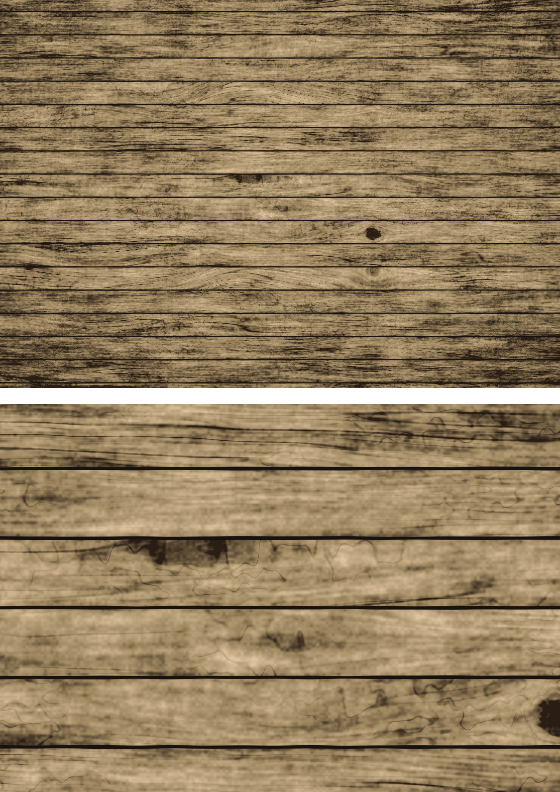
Top: the whole. Bottom: its middle third, enlarged.
This texture is drawn by a Shadertoy shader. Its source:

```glsl
// Weathered horizontal planks parted by thin dark seams, darker towards the corners.
// Each plank stretches noise along a grain coordinate that bends around knots and
// arches; ridged noise adds hairline grain, long cracks and short cross checks.

const float ROWS = 16.72;        // planks over the canvas height
const float FIRST_SEAM = 0.22;   // height of the lowest seam, in planks
const float SEAM_HALF = 0.023;   // half seam width, in planks
const int KNOTS = 4;

const vec3 SEAM_COLOR = vec3(0.09, 0.07, 0.06);
const vec3 DARK_WOOD = vec3(0.21, 0.16, 0.11);
const vec3 MID_WOOD = vec3(0.60, 0.51, 0.36);
const vec3 PALE_WOOD = vec3(0.80, 0.70, 0.55);

float hash(vec2 p) {
    return fract(sin(dot(p, vec2(127.1, 311.7))) * 43758.5453);
}

float noise(vec2 p) {
    vec2 i = floor(p), f = fract(p);
    f = f * f * (3.0 - 2.0 * f);
    return mix(mix(hash(i), hash(i + vec2(1, 0)), f.x),
               mix(hash(i + vec2(0, 1)), hash(i + vec2(1, 1)), f.x), f.y);
}

float fbm(vec2 p) {
    float sum = 0.0, amp = 0.55;
    for (int i = 0; i < 3; i++) {
        sum += amp * noise(p);
        p = p * 2.03 + 17.3;
        amp *= 0.5;
    }
    return sum;
}

// Thin line along the middle level of the noise
float ridge(vec2 p, float width) {
    return 1.0 - smoothstep(0.0, width, abs(noise(p) - 0.5));
}

// Asymmetric hump that lifts the grain on every eighth plank
float arch(float u, float plank) {
    float d = u - 0.42;
    float spread = d < 0.0 ? 0.085 : 0.16;
    return exp(-d * d / (spread * spread)) * step(abs(mod(plank, 8.0) - 4.0), 0.5);
}

// Returns (grain shift, darkness) of the knots on one plank
vec2 knots(vec2 p, float plank, float width) {
    vec2 total = vec2(0.0);
    for (int k = 0; k < KNOTS; k++) {
        float i = float(k);
        float row = floor(4.0 + 2.0 * i + 0.17 * i * i);
        if (row != plank) continue;
        bool isLong = k == 2;
        vec2 center = vec2(width * (isLong ? 0.46 : 0.667), mod(i, 2.0) < 0.5 ? 0.86 : 0.42);
        vec2 d = (p - center) / vec2(isLong ? 4.0 : 1.1, 1.0);
        float r = length(d);
        float strength = exp(-0.65 * abs(i - 1.0));
        float rough = r + 0.3 * (fbm(p * vec2(isLong ? 2.0 : 5.0, 6.0) + row) - 0.5);
        float core = 1.0 - smoothstep(0.1, 0.36, rough);
        float rings = smoothstep(0.2, 1.0, sin(rough * 36.0)) * exp(-r * r * 4.0);
        total.x -= d.y * 0.3 / (r * r + 0.3);
        total.y += strength * (core + 0.35 * rings);
    }
    return total;
}

vec3 woodColor(float tone) {
    vec3 c = mix(DARK_WOOD, MID_WOOD, clamp(tone * 2.0, -0.12, 1.0));
    return mix(c, PALE_WOOD, clamp(tone * 2.0 - 1.0, 0.0, 1.35));
}

void mainImage(out vec4 fragColor, in vec2 fragCoord) {
    vec2 uv = fragCoord / iResolution.xy;
    float width = ROWS * iResolution.x / iResolution.y;
    float pixel = ROWS / iResolution.y;
    float level = uv.y * ROWS - FIRST_SEAM;
    float plank = floor(level);
    vec2 p = vec2(uv.x * width, level - plank);
    float seed = hash(vec2(plank, 3.7));

    // Grain coordinate, bent by slow waves, arches and knots
    vec2 knot = knots(p, plank, width);
    float hump = arch(uv.x, plank);
    float wave = noise(vec2(p.x * 0.25, plank * 7.3 + p.y * 0.8)) - 0.5;
    float ripple = noise(vec2(p.x * 1.3, level * 2.0)) - 0.5;
    vec2 g = vec2(p.x + seed * 61.0, p.y + 0.5 * wave + 0.06 * ripple
                  - 0.9 * hump + knot.x + plank * 5.0);

    // Streaks, fibres and mottled wear
    float tone = 0.69 + 0.16 * (seed - 0.5);
    tone += 0.68 * (fbm(g * vec2(0.4, 6.0)) - 0.48);
    tone += 0.3 * (noise(g * vec2(1.7, 23.0)) - 0.5);
    tone += 0.62 * (fbm(g * vec2(1.1, 2.4) + 40.0) - 0.48);
    tone += 0.3 * (noise(g * vec2(9.0, 15.0)) - 0.5);
    tone += 0.22 * (noise(p * 23.0 + plank * 31.0) - 0.5);

    // Hairlines and cracks follow the grain, short checks cross it
    float worn = smoothstep(0.35, 0.75, noise(g * vec2(0.25, 1.5) + 9.0));
    float hair = ridge(g * vec2(0.5, 11.0) + 57.0, 0.13) * (0.35 + 0.65 * worn);
    float crack = ridge(g * vec2(0.22, 4.6) + 23.0, 0.05) * max(worn, hump);
    float checked = smoothstep(0.48, 0.8, noise(g * vec2(0.45, 1.3) + 71.0) + 0.2 * (seed - 0.5));
    vec2 jagged = g + 0.16 * (vec2(noise(g * 7.0), noise(g * 7.0 + 33.0)) - 0.5);
    float check = ridge(jagged * vec2(3.0, 7.5) + 5.0, 0.1) * checked;
    tone -= 0.2 * hair + 0.42 * crack + 0.24 * check + 0.85 * knot.y;

    // Corner shading and soft shadow beside each seam
    vec2 fromCenter = uv - 0.5;
    float seamDist = min(p.y, 1.0 - p.y) + 0.012 * (noise(vec2(p.x * 2.0, plank)) - 0.5);
    tone -= 0.85 * dot(fromCenter, fromCenter);
    tone -= 0.14 * (1.0 - smoothstep(0.0, 0.12, seamDist));

    float seam = 1.0 - smoothstep(SEAM_HALF - 0.5 * pixel, SEAM_HALF + 0.55 * pixel, seamDist);
    fragColor = vec4(mix(woodColor(tone), SEAM_COLOR, seam), 1.0);
}
```
